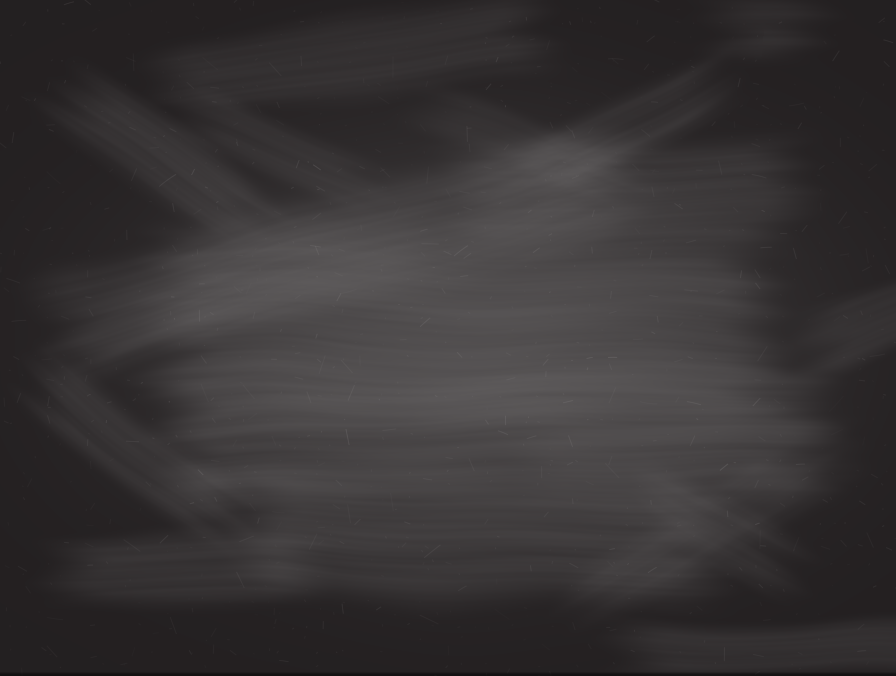
Give the GLSL for this texture, as a Shadertoy shader.

```glsl
// A dark slate board wiped with broad, soft chalk smears around a pale centre.
// Each smear is an oriented box with ragged ends and gradient noise stretched
// along its length; layers are screened together, then faint scratches added.

const vec3 SLATE = vec3(0.138, 0.124, 0.128);
const vec3 CHALK = vec3(0.520, 0.510, 0.512);

vec2 hash22(vec2 p) {
    vec3 q = fract(vec3(p.xyx) * vec3(0.1031, 0.1030, 0.0973));
    q += dot(q, q.yzx + 33.33);
    return fract((q.xx + q.yz) * q.zy);
}

float cornerSlope(vec2 cell, vec2 offset) {
    return dot(hash22(cell) * 2.0 - 1.0, offset);
}

// Gradient noise, roughly -0.7 to 0.7
float gradientNoise(vec2 p) {
    vec2 i = floor(p), f = p - i;
    vec2 u = f * f * f * (f * (f * 6.0 - 15.0) + 10.0);
    vec2 e = vec2(1.0, 0.0);
    float low = mix(cornerSlope(i, f), cornerSlope(i + e, f - e), u.x);
    float high = mix(cornerSlope(i + e.yx, f - e.yx), cornerSlope(i + 1.0, f - 1.0), u.x);
    return mix(low, high, u.y);
}

// Chalk cover of one wiped smear running from a to b
float smear(vec2 p, vec2 a, vec2 b, float halfWidth, float strength) {
    vec2 axis = normalize(b - a);
    vec2 d = p - 0.5 * (a + b);
    float along = dot(d, axis);
    float across = dot(d, vec2(-axis.y, axis.x));
    float halfLength = 0.5 * length(b - a);
    vec2 seed = 40.0 + 17.0 * a + 29.0 * b;

    float ragged = 0.07 * gradientNoise(vec2(across * 32.0, sign(along) * 3.0) + seed);
    float ends = 1.0 - smoothstep(-0.07, 0.045, abs(along) - halfLength + ragged);
    float wobble = 1.0 + 0.25 * gradientNoise(vec2(along * 5.0, 2.5) + seed);
    float sides = 1.0 - smoothstep(0.45, 1.15, abs(across) / (halfWidth * wobble));

    float streaks = 0.50 * gradientNoise(vec2(along * 2.0, across * 32.0) + seed)
                  + 0.35 * gradientNoise(vec2(along * 3.0, across * 85.0) + seed.yx)
                  + 0.22 * gradientNoise(vec2(along * 5.0, across * 190.0) + seed);
    return strength * ends * sides * (1.0 + streaks);
}

// Adds a layer of cover without passing full white
float screenOver(float base, float layer) {
    return 1.0 - (1.0 - base) * (1.0 - layer);
}

// One short random line in some of the cells of a grid
float scratches(vec2 p, float cellSize, float chance, float maxLength, float pixel) {
    vec2 cell = floor(p / cellSize);
    vec2 pick = hash22(cell + 7.3);
    vec2 shape = hash22(cell + 91.7);
    vec2 d = p - (cell + 0.3 + 0.4 * hash22(cell + 51.1)) * cellSize;
    float angle = 6.2832 * shape.x;
    vec2 axis = vec2(cos(angle), sin(angle));
    d.y += 12.0 * (pick.y - 0.5) * d.x * d.x;
    float halfLength = 0.5 * maxLength * shape.y;
    float dist = length(d - axis * clamp(dot(d, axis), -halfLength, halfLength));
    float line = 1.0 - smoothstep(0.0, max(0.0016, pixel), dist);
    return line * step(pick.x, chance) * (0.3 + 0.7 * pick.y);
}

// All wiped areas, from the pale middle to the loose outer strokes
float chalkCover(vec2 p) {
    vec2 g = (p - vec2(0.70, 0.50)) / vec2(0.43, 0.27);
    float c = 0.36 * exp(-dot(g, g));
    // Wide overlapping body
    c = screenOver(c, smear(p, vec2(0.25, 0.52), vec2(1.13, 0.50), 0.16, 0.20));
    c = screenOver(c, smear(p, vec2(0.26, 0.35), vec2(1.20, 0.37), 0.12, 0.20));
    c = screenOver(c, smear(p, vec2(0.36, 0.21), vec2(1.06, 0.20), 0.10, 0.19));
    c = screenOver(c, smear(p, vec2(0.09, 0.52), vec2(0.92, 0.74), 0.09, 0.17));
    c = screenOver(c, smear(p, vec2(0.66, 0.71), vec2(1.18, 0.71), 0.09, 0.17));
    c = screenOver(c, smear(p, vec2(0.78, 0.31), vec2(1.24, 0.33), 0.07, 0.10));
    c = screenOver(c, smear(p, vec2(0.20, 0.53), vec2(0.62, 0.64), 0.07, 0.11));
    // Upper strokes
    c = screenOver(c, smear(p, vec2(0.10, 0.86), vec2(0.38, 0.67), 0.055, 0.18));
    c = screenOver(c, smear(p, vec2(0.25, 0.88), vec2(0.80, 0.95), 0.065, 0.14));
    c = screenOver(c, smear(p, vec2(0.29, 0.83), vec2(0.54, 0.72), 0.050, 0.12));
    c = screenOver(c, smear(p, vec2(0.62, 0.84), vec2(0.96, 0.72), 0.040, 0.10));
    c = screenOver(c, smear(p, vec2(0.78, 0.73), vec2(1.07, 0.89), 0.050, 0.14));
    c = screenOver(c, smear(p, vec2(1.06, 0.965), vec2(1.20, 0.955), 0.055, 0.12));
    // Lower and side strokes
    c = screenOver(c, smear(p, vec2(0.06, 0.45), vec2(0.33, 0.23), 0.055, 0.15));
    c = screenOver(c, smear(p, vec2(0.10, 0.15), vec2(0.46, 0.155), 0.060, 0.17));
    c = screenOver(c, smear(p, vec2(0.97, 0.27), vec2(1.16, 0.165), 0.050, 0.14));
    c = screenOver(c, smear(p, vec2(0.86, 0.11), vec2(1.20, 0.31), 0.050, 0.10));
    c = screenOver(c, smear(p, vec2(0.92, 0.045), vec2(1.40, 0.035), 0.045, 0.15));
    return screenOver(c, smear(p, vec2(1.20, 0.49), vec2(1.42, 0.565), 0.055, 0.16));
}

void mainImage(out vec4 fragColor, in vec2 fragCoord) {
    vec2 p = fragCoord / iResolution.y;
    float pixel = 1.0 / iResolution.y;

    // Gentle bending of the hand-wiped strokes
    vec2 bend = vec2(gradientNoise(p * 3.5 + 11.0), gradientNoise(p * 3.5 + 37.0));
    float cover = chalkCover(p + 0.025 * bend);
    vec3 color = mix(SLATE, CHALK, cover);

    // Scratches and dust specks, denser in loose patches
    float patches = 0.65 + 0.8 * gradientNoise(p * 6.0 + 5.0);
    float marks = scratches(p, 0.055, 0.35, 0.030, pixel)
                + scratches(p + 3.17, 0.031, 0.25, 0.014, pixel)
                + 0.8 * scratches(p + 8.41, 0.019, 0.16, 0.003, pixel);
    color += 0.07 * marks * max(patches, 0.0);

    // Thin dark lower rim
    color *= mix(0.55, 1.0, smoothstep(0.002, 0.007, p.y));
    fragColor = vec4(color, 1.0);
}
```
